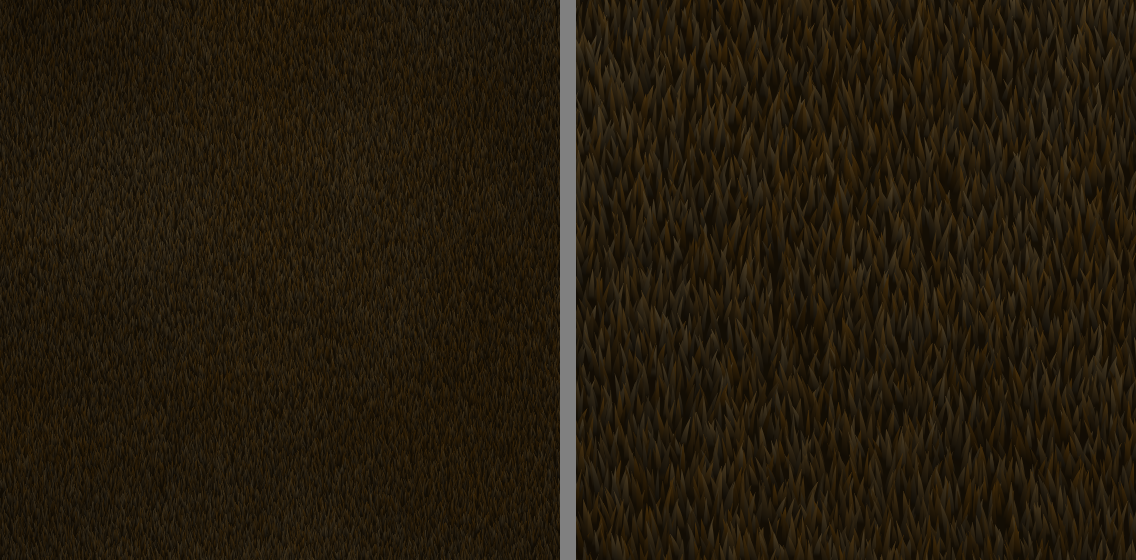
Left, the full canvas; right, a detail of the centre.
This texture is drawn by a WebGL 2 fragment shader. Its source:

```glsl
#version 300 es
precision highp float;
// Dense pile of short, dark brown upright blades with soft grey and rust patches.

uniform vec2 u_resolution;
out vec4 fragColor;

#define COLUMN_WIDTH 0.0046
#define ROW_HEIGHT 0.0058
#define BLADE_LENGTH 0.023
#define BLADE_HALF_WIDTH 0.0023
#define BLADE_LEAN 0.0055
#define ROOT_SHADE 0.34
#define TIP_SHADE 1.14
#define PATCH_CONTRAST 0.13
#define RUST vec3(0.190, 0.124, 0.026)
#define GREY vec3(0.205, 0.168, 0.104)
#define GAP vec3(0.070, 0.048, 0.014)

// Three random values in 0..1 for an integer cell and a seed.
vec3 hash3(ivec2 cell, int seed) {
    uvec3 v = uvec3(ivec3(cell, seed) + 4096) * 1664525u + 1013904223u;
    v.x += v.y * v.z; v.y += v.z * v.x; v.z += v.x * v.y;
    v ^= v >> 16u;
    v.x += v.y * v.z; v.y += v.z * v.x; v.z += v.x * v.y;
    return vec3(v >> 8u) / 16777216.0;
}

// Layered sines, each turned and bent by the last, about -1..1.
float softPatches(vec2 p) {
    float sum = 0.0, weight = 0.5;
    for (int i = 0; i < 4; i++) {
        p = mat2(0.8, 0.6, -0.6, 0.8) * p * 1.6 + 1.7;
        p += 0.7 * sin(p.yx * 0.8);
        sum += weight * sin(p.x) * sin(p.y);
        weight *= 0.75;
    }
    return sum;
}

// Paints one blade over the colour behind it.
vec3 paintBlade(vec3 behind, vec2 p, ivec2 cell, float shift, float greyness, float pixel) {
    vec3 place = hash3(cell, 1);
    vec3 look = hash3(cell, 2);
    vec2 root = (vec2(cell) + place.xy - vec2(shift, 0.0)) * vec2(COLUMN_WIDTH, ROW_HEIGHT);
    float t = (p.y - root.y) / (BLADE_LENGTH * mix(0.55, 1.0, place.z));
    if (t <= 0.0 || t >= 1.0) return behind;

    // Tapered outline, bent sideways towards the tip
    float lean = (look.x - 0.5) * 2.0 * BLADE_LEAN;
    float across = p.x - root.x - lean * t * mix(0.5, 1.0, t);
    float halfWidth = BLADE_HALF_WIDTH * mix(0.55, 1.0, look.y) * (1.0 - t * t);
    float cover = clamp(0.5 + (halfWidth - abs(across)) / pixel, 0.0, 1.0);
    cover *= smoothstep(0.0, 0.2, t);

    // Dark root, light tip, one side slightly brighter
    float tone = fract(look.z * 7.0 + place.x);
    vec3 tint = mix(RUST, GREY, clamp(greyness + (look.z - 0.5) * 1.1, 0.0, 1.0));
    float shade = mix(ROOT_SHADE, TIP_SHADE, t) * mix(0.72, 1.3, tone);
    shade *= 1.0 + 0.14 * clamp(across / BLADE_HALF_WIDTH, -1.0, 1.0);
    return mix(behind, tint * shade, cover);
}

void main() {
    vec2 p = gl_FragCoord.xy / u_resolution.y;
    float pixel = 1.0 / u_resolution.y;
    float greyness = 0.45 + 0.3 * softPatches(p * 3.0 + 4.0);
    float light = 1.0 + PATCH_CONTRAST * softPatches(p * 2.4 + 11.0);

    // Rows run from back to front: lower roots cover higher ones
    vec3 color = GAP;
    int row = int(floor(p.y / ROW_HEIGHT));
    for (int k = 0; k < 5; k++) {
        float shift = hash3(ivec2(0, row - k), 3).x;
        int column = int(floor(p.x / COLUMN_WIDTH + shift));
        for (int c = -2; c <= 2; c++) {
            color = paintBlade(color, p, ivec2(column + c, row - k), shift, greyness, pixel);
        }
    }

    // Gentle fall-off towards the corners
    vec2 fromCentre = gl_FragCoord.xy / u_resolution - 0.5;
    light *= 1.06 - 0.36 * dot(fromCentre, fromCentre);
    fragColor = vec4(color * light, 1.0);
}
```
